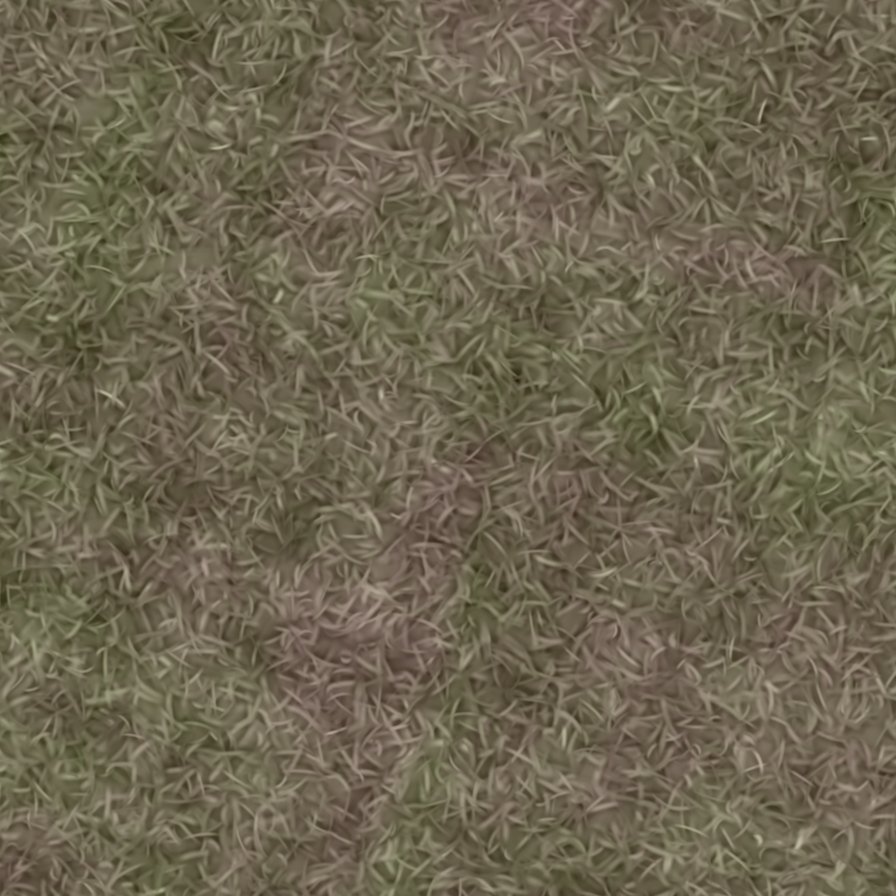
This texture is drawn by a WebGL 1 fragment shader. Its source:

```glsl
precision highp float;
uniform vec2 u_resolution;

vec4 hash4(vec2 p) {
  vec4 a = fract(p.xyxy * vec4(0.1031, 0.1030, 0.0973, 0.1099));
  a += dot(a, a.wzxy + 33.33);
  return fract((a.xxyz + a.yzzw) * a.zywx);
}

mat2 rotate(float angle) {
  float c = cos(angle), s = sin(angle);
  return mat2(c, s, -s, c);
}

// Warped layered sines, roughly -1 to 1
float patches(vec2 p) {
  float sum = 0.0, weight = 0.5;
  for (int i = 0; i < 4; i++) {
    p = rotate(1.1) * p * 1.6 + 2.3;
    p += 0.7 * sin(p.yx * 1.3);
    sum += weight * sin(p.x) * cos(p.y * 0.9);
    weight *= 0.75;
  }
  return sum;
}

// Lays one scattered layer of bent blades over turf = (brightness, greenness)
vec2 layBlades(vec2 turf, vec2 p, float layer) {
  p = rotate(layer * 0.83) * p * (24.0 + 1.6 * layer) + 100.0 + layer * 17.3;
  vec2 cell = floor(p);
  for (int y = -1; y <= 1; y++) {
    for (int x = -1; x <= 1; x++) {
      vec2 id = cell + vec2(float(x), float(y));
      vec4 place = hash4(id + layer * 7.0);
      vec4 look = hash4(id + layer * 11.0 + 53.0);
      vec2 q = rotate(place.z * 6.2832) * (p - id - place.xy);
      float halfLength = mix(0.3, 0.95, place.w);
      float along = q.x / halfLength;
      float across = q.y + (look.x - 0.5) * 0.4 * (along * along - 0.4);
      float taper = 1.0 - smoothstep(0.3, 1.0, abs(along));
      float width = mix(0.1, 0.2, look.y);

      float shadow = taper * (1.0 - smoothstep(0.0, 0.26, abs(across + 0.12)));
      turf.x *= 1.0 - 0.18 * shadow;

      float blade = taper * (1.0 - smoothstep(0.0, width, abs(across)));
      float tone = mix(0.36, 0.64, look.z) + 0.2 * step(0.975, look.w);
      turf = mix(turf, vec2(tone, look.w - 0.5), 0.85 * blade);
    }
  }
  return turf;
}

void main() {
  vec2 p = gl_FragCoord.xy / u_resolution.y;

  // Matted undergrowth, then blades
  vec2 turf = vec2(0.38, 0.0);
  for (int i = 0; i < 8; i++) {
    turf = layBlades(turf, p, float(i));
  }

  // Clumps and small dark hollows
  float clumps = 0.035 * patches(p * 5.0 + 1.0) + 0.065 * patches(p * 19.0);
  float hollow = smoothstep(0.6, 1.2, patches(p * 8.0 + 9.0));
  float light = 0.428 + 0.82 * (turf.x - 0.38) + clumps - 0.06 * hollow;

  // Broad living and dry areas
  float living = patches(p * 4.0 + 4.0) + 0.6 * patches(p * 11.0);
  float green = clamp(living * 0.8 + turf.y * 0.7, -1.0, 1.0);
  vec3 color = vec3(light, light - 0.037, light - 0.108);
  vec3 dryTint = vec3(0.022, -0.012, 0.02);
  vec3 grassTint = vec3(-0.032, 0.012, -0.04);
  color += mix(dryTint, grassTint, 0.5 + 0.5 * green);
  gl_FragColor = vec4(color, 1.0);
}
```
